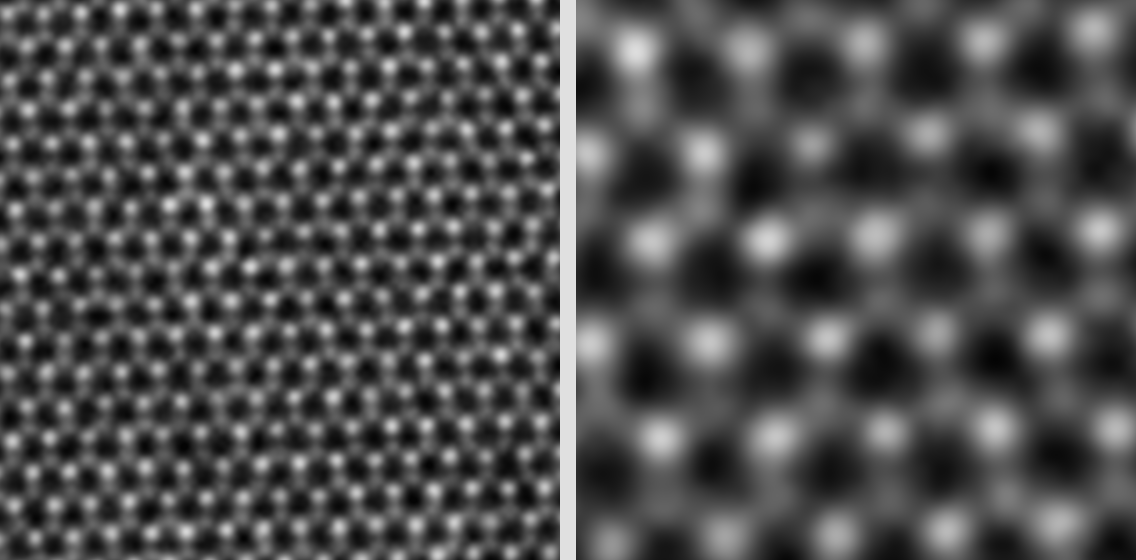
Left, the full canvas; right, a detail of the centre.
Give the GLSL for this pattern, as a WebGL 1 fragment shader.

```glsl
precision highp float;

uniform vec2 u_resolution;

// Lattice steps, in canvas units
const vec2 ACROSS = vec2(0.0677, 0.0024);
const vec2 DIAGONAL = vec2(0.0305, 0.0596);
const vec2 BRIGHT_ORIGIN = vec2(0.048, 0.918);

float hash(vec2 p, float seed) {
  vec3 q = fract(vec3(p.xyx + seed) * vec3(0.1031, 0.1030, 0.0973));
  q += dot(q, q.yzx + 33.33);
  return fract((q.x + q.y) * q.z);
}

float smoothNoise(vec2 p, float seed) {
  vec2 cell = floor(p);
  vec2 f = p - cell;
  f = f * f * f * (f * (f * 6.0 - 15.0) + 10.0);
  float low = mix(hash(cell, seed), hash(cell + vec2(1.0, 0.0), seed), f.x);
  float high = mix(hash(cell + vec2(0.0, 1.0), seed), hash(cell + 1.0, seed), f.x);
  return mix(low, high, f.y) * 2.0 - 1.0;
}

float cross2(vec2 a, vec2 b) {
  return a.x * b.y - a.y * b.x;
}

vec2 toLattice(vec2 p) {
  return vec2(cross2(p, DIAGONAL), cross2(ACROSS, p)) / cross2(ACROSS, DIAGONAL);
}

// Sum of soft spots, each with its own drift, size and strength
float spotLattice(vec2 p, vec2 origin, float radius, float variation, float seed) {
  vec2 q = p - origin;
  vec2 nearest = floor(toLattice(q) + 0.5);
  float sum = 0.0;
  for (int j = -1; j <= 1; j++) {
    for (int i = -1; i <= 1; i++) {
      vec2 id = nearest + vec2(float(i), float(j));
      vec2 drift = vec2(hash(id, seed), hash(id, seed + 11.0)) - 0.5;
      vec2 center = id.x * ACROSS + id.y * DIAGONAL + drift * 0.0055;
      float size = radius * (0.94 + 0.12 * hash(id, seed + 23.0));
      float strength = 1.0 + variation * (hash(id, seed + 37.0) * 2.0 - 1.0);
      vec2 d = q - center;
      sum += strength * exp(-dot(d, d) / (2.0 * size * size));
    }
  }
  return sum;
}

void main() {
  vec2 p = gl_FragCoord.xy / u_resolution.y;

  // Slight unevenness of the rows
  vec2 warp = vec2(smoothNoise(p * 9.0, 3.0), smoothNoise(p * 9.0, 5.0));
  vec2 q = p + warp * 0.0012;

  // Two interleaved sublattices leave a dark hole in each hexagon
  vec2 dimOrigin = BRIGHT_ORIGIN + (ACROSS - 2.0 * DIAGONAL) / 3.0;
  float bright = spotLattice(q, BRIGHT_ORIGIN, 0.0125, 0.14, 51.0);
  float dim = spotLattice(q, dimOrigin, 0.0138, 0.16, 83.0);
  float shade = 0.025 + 0.67 * bright + 0.37 * dim;

  // Broad shading and blurred grain
  shade *= 1.0 + 0.06 * smoothNoise(p * 5.0, 7.0);
  shade += 0.045 * smoothNoise(p * 46.0, 13.0);
  shade += 0.025 * smoothNoise(p.yx * 78.0, 29.0);

  gl_FragColor = vec4(vec3(clamp(shade, 0.015, 0.9)), 1.0);
}
```
